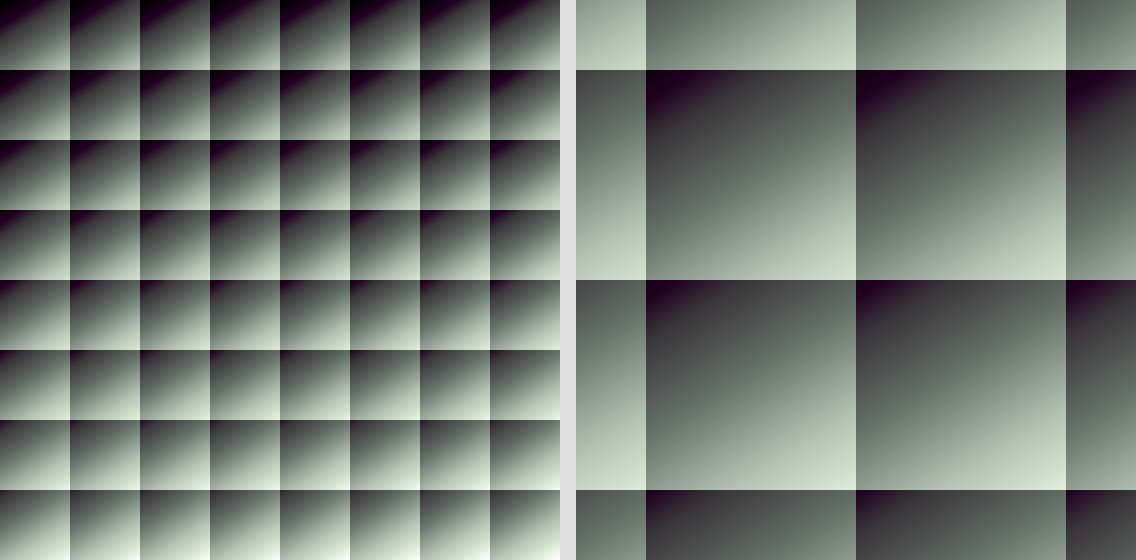
Left, the full canvas; right, a detail of the centre.
Reproduce this pattern procedurally as a WebGL 1 fragment shader.

```glsl
precision highp float;
// Grid of square tiles, each shaded diagonally from dark plum to pale sage, lighter toward the bottom.

#define TILES 8.0
#define SLOPE vec2(0.30, 0.48)
#define BASE_TONE -0.035
#define ROW_DRIFT 0.22
#define COLUMN_DRIFT 0.03
#define PLUM vec3(0.13, 0.0, 0.13)
#define CHARCOAL vec3(0.22, 0.20, 0.22)
#define MOSS vec3(0.395, 0.44, 0.405)
#define SAGE vec3(0.70, 0.755, 0.70)
#define PALE vec3(0.84, 0.90, 0.82)
#define SAMPLES 3

uniform vec2 u_resolution;

// Blend toward the next ramp colour between two tones.
vec3 rampStop(vec3 previous, vec3 next, float from, float to, float tone) {
  return mix(previous, next, clamp((tone - from) / (to - from), 0.0, 1.0));
}

vec3 toneRamp(float tone) {
  vec3 color = rampStop(vec3(0.0), PLUM, 0.0, 0.15, tone);
  color = rampStop(color, CHARCOAL, 0.15, 0.24, tone);
  color = rampStop(color, MOSS, 0.24, 0.46, tone);
  color = rampStop(color, SAGE, 0.46, 0.70, tone);
  color = rampStop(color, PALE, 0.70, 0.85, tone);
  return rampStop(color, vec3(1.0), 0.85, 0.98, tone);
}

// Tile gradient plus a tone step per row and column, counted from the top left.
vec3 tilePattern(vec2 uv) {
  vec2 grid = vec2(uv.x, 1.0 - uv.y) * TILES;
  vec2 index = floor(grid) / (TILES - 1.0);
  float drift = dot(index, vec2(COLUMN_DRIFT, ROW_DRIFT));
  return toneRamp(BASE_TONE + drift + dot(fract(grid), SLOPE));
}

void main() {
  // Average a subpixel grid to smooth the tile edges.
  vec3 sum = vec3(0.0);
  for (int j = 0; j < SAMPLES; j++) {
    for (int i = 0; i < SAMPLES; i++) {
      vec2 offset = (vec2(float(i), float(j)) + 0.5) / float(SAMPLES) - 0.5;
      sum += tilePattern((gl_FragCoord.xy + offset) / u_resolution);
    }
  }
  gl_FragColor = vec4(sum / float(SAMPLES * SAMPLES), 1.0);
}
```
